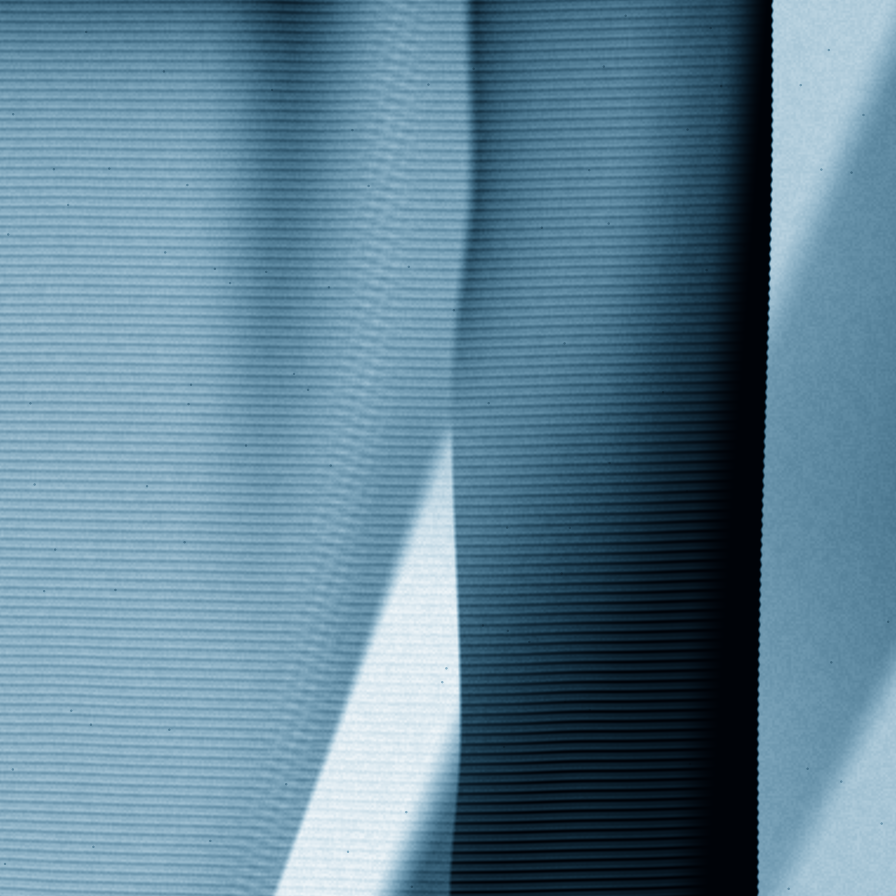
Give the GLSL for this texture, as a WebGL 1 fragment shader.

```glsl
precision highp float;
// Folded sheet of fine horizontal ribs in blue light, with a bright wedge, a black gap and a smooth side panel.
uniform vec2 u_resolution;

#define RIB_COUNT 92.0
#define RIB_DEPTH 0.072
#define MOIRE_DEPTH 0.062
#define GRAIN 0.045
#define SHEET_TONE 0.675
#define FOLD_TONE 0.535
#define WEDGE_TONE 0.92
#define PANEL_TONE 0.57
#define TAU 6.2831853

float hash(vec2 p) {
  vec3 q = fract(p.xyx * 0.1031);
  q += dot(q, q.yzx + 33.33);
  return fract((q.x + q.y) * q.z);
}

float noise(vec2 p) {
  vec2 i = floor(p), f = fract(p);
  f = f * f * (3.0 - 2.0 * f);
  return mix(mix(hash(i), hash(i + vec2(1.0, 0.0)), f.x),
             mix(hash(i + vec2(0.0, 1.0)), hash(i + vec2(1.0, 1.0)), f.x), f.y);
}

float bell(float x, float width) {
  return exp(-x * x / (width * width));
}

// Smooth step centred on zero
float soft(float x, float halfWidth) {
  return smoothstep(-halfWidth, halfWidth, x);
}

// Blue duotone: black, steel blue, pale ice
vec3 tint(float t) {
  t = clamp(t, 0.0, 1.0);
  float mid = t * (1.0 - t);
  return vec3(t - 0.66 * mid, t + 0.01 * (1.0 - t), t + 0.03 * (1.0 - t) + 0.34 * mid);
}

// Below, d is the distance down from the top
float foldX(float d) {
  return 0.523 + 0.004 * bell(d - 0.17, 0.1) - 0.019 * smoothstep(0.2, 0.45, d)
       + 0.010 * smoothstep(0.45, 0.8, d) - 0.012 * smoothstep(0.82, 1.0, d);
}

// Lit ridge with a narrow dark groove
float ribWave(float phase) {
  return 0.75 * sin(phase) + 0.35 * sin(2.0 * phase + 0.8);
}

float leftSheet(float x, float d, float phase) {
  float tone = SHEET_TONE - 0.28 * exp(-d / 0.085) * (1.0 - 0.75 * smoothstep(0.3, 0.44, x));
  tone -= 0.23 * bell(x - 0.33 + 0.06 * d, 0.06) * (1.0 - smoothstep(0.1, 0.85, d));
  tone -= 0.05 * smoothstep(0.32, 0.42, x);

  // Shade beside the wedge
  float wedgeX = 0.504 - 0.373 * (d - 0.469);
  tone -= 0.08 * bell(x - wedgeX + 0.02, 0.07) * smoothstep(0.3, 0.55, d);

  // Crossed ribs shimmer along a curved seam
  float seamX = 0.45 - 0.09 * d - 0.085 * d * d * d;
  float seam = bell(x - seamX, 0.032);
  float cross = sin(phase * 0.76 + TAU * 24.0 * x) * (0.6 + 0.4 * sin(phase - TAU * 34.0 * x));
  tone += seam * (0.025 + MOIRE_DEPTH * cross);
  tone += RIB_DEPTH * ribWave(phase) * (1.0 - 0.45 * seam);

  // Bright wedge, cut by a shadow at its foot
  float blur = mix(0.016, 0.005, smoothstep(0.47, 0.95, d));
  float wedge = soft(x - wedgeX, blur) * smoothstep(0.455, 0.5, d);
  float lit = WEDGE_TONE - 0.12 * (1.0 - smoothstep(0.47, 0.68, d)) + 0.024 * ribWave(phase);
  float foot = soft(x - 0.51 + 0.44 * (d - 0.833), 0.03);
  lit = mix(lit, 0.42 - 0.1 * smoothstep(0.85, 1.0, d) + 0.05 * ribWave(phase), foot);
  return mix(tone, lit, wedge);
}

float rightSheet(float x, float d, float phase) {
  float u = max(x - foldX(d), 0.0);
  float tone = FOLD_TONE - 0.12 * exp(-d / 0.1);
  tone -= 0.29 * exp(-u / 0.042) * (1.0 - smoothstep(0.24, 0.5, d));
  float shadow = smoothstep(0.8, 1.2, x + 0.65 * d);
  tone *= mix(1.0, 0.17, shadow);
  tone += mix(RIB_DEPTH, 0.085, shadow) * ribWave(phase);

  // Fade into the gap
  float gapX = mix(0.86, 0.795, d);
  tone *= 1.0 - 0.4 * smoothstep(gapX - 0.17, gapX - 0.03, x);
  return max(tone, 0.0) * (1.0 - smoothstep(gapX - 0.055, gapX, x));
}

float sidePanel(float x, float d) {
  float tone = PANEL_TONE - 0.05 * bell(d - 0.55, 0.2) + 0.6 * (0.93 - x);
  float upperLight = 1.0 - soft(x - 1.0 + 0.445 * (d - 0.04), 0.03);
  float lowerLight = soft(x - 1.0 + 0.52 * (d - 0.742), 0.026);
  tone = mix(tone, 0.8, upperLight);
  return mix(tone, 0.77, lowerLight);
}

void main() {
  vec2 p = gl_FragCoord.xy / u_resolution;
  float d = 1.0 - p.y;
  float pixel = 1.0 / u_resolution.y;
  float u = p.x - foldX(d);

  // Ribs sag on the left and rise on the right
  float bend = 0.03 * min(p.x, foldX(d)) * d - 0.022 * max(u, 0.0) + 0.0015 * noise(p * vec2(14.0, 5.0));
  float phase = TAU * RIB_COUNT * (p.y + bend);

  float foldBlur = mix(0.009, 0.002, smoothstep(0.25, 0.55, d)) + pixel;
  float tone = mix(leftSheet(p.x, d, phase), rightSheet(p.x, d, phase), soft(u, foldBlur));

  // Finely serrated edge of the panel
  float edgeX = 0.862 - 0.016 * smoothstep(0.1, 0.85, d) + 0.0007 * sin(phase);
  tone = mix(tone, sidePanel(p.x, d), soft(p.x - edgeX, 0.0006 + pixel));

  // Paper grain and sparse dust
  tone += GRAIN * (noise(p * 380.0) + 0.4 * noise(p * 90.0) - 0.7) * smoothstep(0.02, 0.3, tone);
  vec2 cell = floor(p * 45.0);
  vec2 spot = 0.2 + 0.6 * vec2(hash(cell + 7.0), hash(cell + 19.0));
  float dust = step(0.95, hash(cell)) * (1.0 - smoothstep(0.03, 0.09, length(fract(p * 45.0) - spot)));
  gl_FragColor = vec4(tint(tone * (1.0 - 0.25 * dust)), 1.0);
}
```
